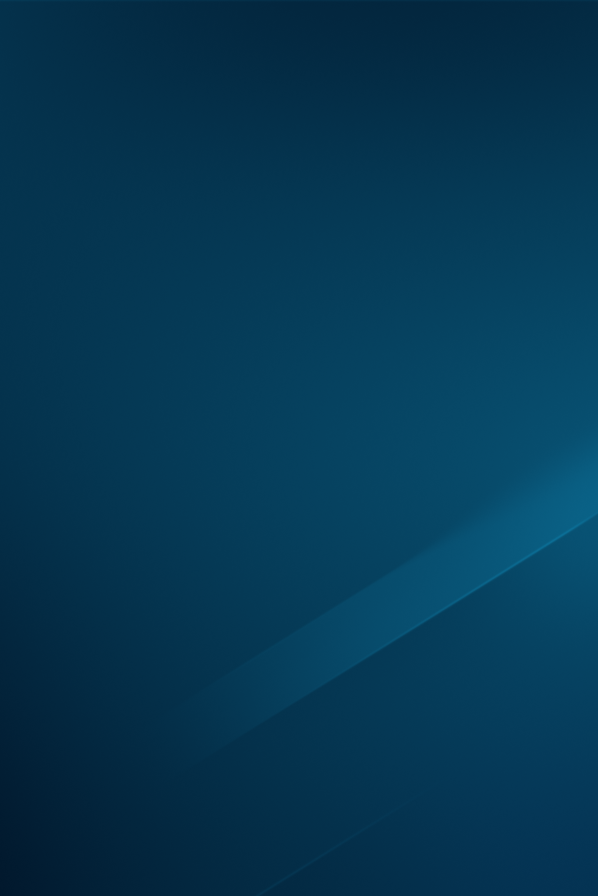
This background is drawn by a Shadertoy shader. Its source:

```glsl
const vec2 BEAM_DIRECTION = vec2(0.848, 0.530);

// Smooth curve from b to c, guided by the neighbouring stops
vec3 splineStep(vec3 a, vec3 b, vec3 c, vec3 d, float t) {
    return b + 0.5 * t * (c - a + t * (2.0 * a - 5.0 * b + 4.0 * c - d
         + t * (3.0 * (b - c) + d - a)));
}

// Broad light field: each stop holds left, centre and right tone
float backdropTone(vec2 uv) {
    vec3 stops[5] = vec3[5](
        vec3(0.095, 0.175, 0.200),
        vec3(0.140, 0.222, 0.258),
        vec3(0.192, 0.255, 0.308),
        vec3(0.203, 0.222, 0.245),
        vec3(0.192, 0.152, 0.165));
    float row = clamp(uv.y, 0.0, 0.9999) * 4.0;
    int i = int(row);
    vec3 tones = splineStep(stops[max(i - 1, 0)], stops[i], stops[i + 1],
                            stops[min(i + 2, 4)], fract(row));
    float x = uv.x;
    vec3 weights = vec3((1.0 - x) * (1.0 - 2.0 * x),
                        4.0 * x * (1.0 - x), x * (2.0 * x - 1.0));
    return dot(tones, weights);
}

// Signed distance to a slanted line, positive above it
float lineDistance(vec2 p, vec2 anchor, vec2 direction) {
    return dot(p - anchor, vec2(-direction.y, direction.x));
}

float softEdge(float d, float width) {
    return smoothstep(-width, width, d);
}

float glow(vec2 p, vec2 centre, float radius) {
    vec2 q = (p - centre) / radius;
    return exp(-dot(q, q));
}

float thinLine(float d, float width) {
    return exp(-d * d / (width * width));
}

float hash(vec2 p) {
    return fract(sin(dot(p, vec2(12.99, 78.23))) * 43758.5);
}

vec3 toneToColor(float tone, float blueTint) {
    return vec3(max(0.0, 0.11 * tone - 0.005), tone,
                0.06 + 1.22 * tone + blueTint);
}

void mainImage(out vec4 fragColor, in vec2 fragCoord) {
    vec2 uv = fragCoord / iResolution.xy;
    vec2 p = uv * vec2(2.0 / 3.0, 1.0);
    float pixel = 1.0 / iResolution.y;
    float lineWidth = max(0.0015, 0.8 * pixel);
    float along = dot(p, BEAM_DIRECTION);

    float tone = backdropTone(uv);
    tone += 0.025 * glow(p, vec2(0.67, 0.40), 0.10);

    // Diagonal beam, crisp below and diffuse towards its upper right
    float upper = lineDistance(p, vec2(0.267, 0.255), BEAM_DIRECTION);
    float lower = lineDistance(p, vec2(0.378, 0.247), BEAM_DIRECTION);
    float upperWidth = mix(0.003, 0.030, smoothstep(0.55, 0.78, along));
    float beam = softEdge(-upper, upperWidth) * softEdge(lower, lineWidth);
    float beamFade = smoothstep(0.20, 0.55, along);
    tone += beam * beamFade * mix(0.058, 0.042, smoothstep(0.0, 0.07, lower));

    // Shade beneath the beam
    float shadeFade = beamFade * (1.0 - smoothstep(0.58, 0.76, along));
    tone -= 0.018 * shadeFade * softEdge(-lower, lineWidth)
          * exp(min(lower, 0.0) / 0.06);

    // Highlights along both rims
    float rimFade = smoothstep(0.34, 0.66, along)
                  * (1.0 - smoothstep(0.74, 0.82, along));
    tone += 0.085 * rimFade * thinLine(lower, lineWidth);
    float upperFade = smoothstep(0.28, 0.40, along)
                    * (1.0 - smoothstep(0.48, 0.66, along));
    tone += 0.018 * upperFade * thinLine(upper, lineWidth);

    // Faint second fold near the bottom
    float fold = lineDistance(p, vec2(0.293, 0.004), BEAM_DIRECTION);
    float foldFade = 1.0 - smoothstep(0.28, 0.52, along);
    tone -= 0.010 * foldFade * softEdge(-fold, 0.003);
    tone += 0.035 * foldFade * thinLine(fold, lineWidth);

    // Pale hairline at the top border
    tone += 0.035 * thinLine(1.0 - uv.y, lineWidth);

    // Cooler lower right corner and fine dither
    float blueTint = 0.022 * glow(p, vec2(0.66, 0.0), 0.22);
    vec3 color = toneToColor(tone, blueTint);
    color += (hash(fragCoord) - 0.5) / 255.0;
    fragColor = vec4(clamp(color, 0.0, 1.0), 1.0);
}
```
